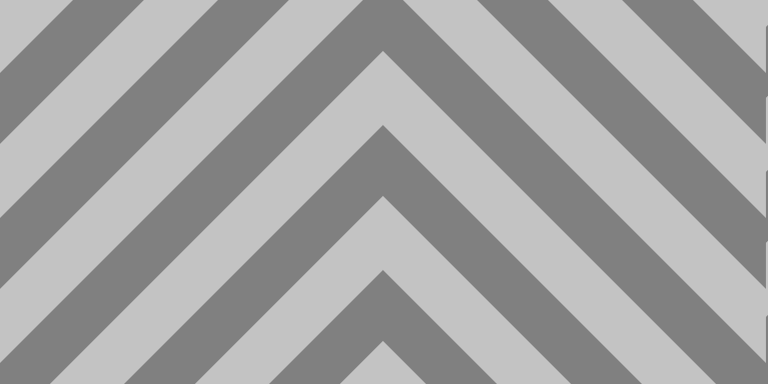
Give the GLSL for this pattern, as a WebGL 1 fragment shader.

```glsl
precision highp float;

// Broad two-tone grey chevrons: upright columns of diagonal bands, mirrored
// in turn so they meet in peaks; each pair of columns is shifted vertically.
// Bands come from a periodic distance, and seams are blended by coverage.

uniform vec2 u_resolution;

// Lengths are in units of the canvas height.
const float COLUMN_WIDTH = 0.9973;
const float BAND_PERIOD  = 0.3776;
const float DARK_WIDTH   = 0.1845;
const float DARK_START   = 0.1901;
const float PAIR_SHIFT   = 0.1200;

const vec3 LIGHT_GREY = vec3(0.763);
const vec3 DARK_GREY  = vec3(0.500);

// Share of a pixel lying on the positive side of an edge.
float coverage(float dist, float pixel) {
  return clamp(dist / pixel + 0.5, 0.0, 1.0);
}

// Coverage of a band of the given width, repeated along s.
float repeatedBand(float s, float period, float width, float pixel) {
  float offset = mod(s - 0.5 * width + 0.5 * period, period) - 0.5 * period;
  return coverage(0.5 * width - abs(offset), pixel);
}

// Dark bands of one column: even columns rise to the right, odd ones fall.
float columnBands(vec2 p, float column, float pixel) {
  float across = p.x - column * COLUMN_WIDTH;
  float isOdd = mod(column, 2.0);
  float run = mix(across, COLUMN_WIDTH - across, isOdd);
  float shift = floor(column * 0.5 + 0.25) * PAIR_SHIFT;
  float s = 1.0 - p.y + run + shift - DARK_START;

  // A 45 degree slope stretches s by sqrt(2) per unit of distance.
  return repeatedBand(s, BAND_PERIOD, DARK_WIDTH, pixel * sqrt(2.0));
}

// Joins the two columns on either side of the nearest seam.
float chevrons(vec2 p, float pixel) {
  float seam = floor(p.x / COLUMN_WIDTH + 0.5);
  float left = columnBands(p, seam - 1.0, pixel);
  float right = columnBands(p, seam, pixel);
  return mix(left, right, coverage(p.x - seam * COLUMN_WIDTH, pixel));
}

void main() {
  float pixel = 1.0 / u_resolution.y;
  vec2 p = gl_FragCoord.xy * pixel;
  float dark = chevrons(p, pixel);
  gl_FragColor = vec4(mix(LIGHT_GREY, DARK_GREY, dark), 1.0);
}
```
